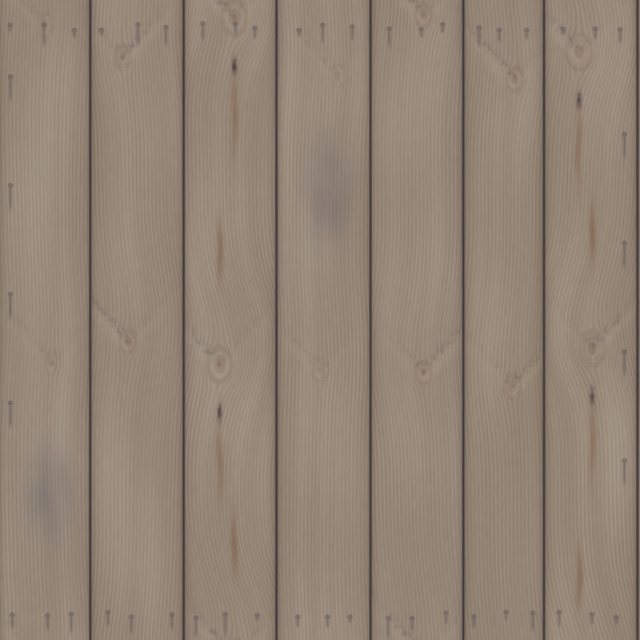
This texture is drawn by a Shadertoy shader. Its source:

```glsl
// Seven weathered vertical planks with fine grain, knots, resin, stains and nails.
const int PLANKS = 7;
const float EDGES[8] = float[8](0.0, 0.145, 0.291, 0.436, 0.583, 0.728, 0.854, 1.0);
const float SEAM_SHIFT = 0.004;
const float SEAM_HALF_WIDTH = 0.0017;
const float GRAIN_LINES = 170.0;
const float GRAIN_CONTRAST = 0.020;
const vec3 WOOD = vec3(0.59, 0.53, 0.475);
const vec3 PALE = vec3(0.68, 0.63, 0.56);
const vec3 TAN = vec3(0.54, 0.475, 0.405);
const vec3 RESIN = vec3(0.49, 0.36, 0.28);
const vec3 STAIN = vec3(0.42, 0.40, 0.41);
const vec3 NAIL = vec3(0.39, 0.36, 0.35);
const vec3 SEAM = vec3(0.27, 0.23, 0.24);

float hash(vec2 p) {
    vec3 q = fract(p.xyx * 0.1031);
    q += dot(q, q.yzx + 33.33);
    return fract((q.x + q.y) * q.z);
}

float corner(vec2 cell, vec2 offset) {
    float angle = 6.2832 * hash(cell);
    return dot(vec2(cos(angle), sin(angle)), offset);
}

// Gradient noise, roughly -0.7 to 0.7
float noise(vec2 p) {
    vec2 i = floor(p), f = p - i, o = vec2(0, 1);
    vec2 u = f * f * f * (f * (f * 6.0 - 15.0) + 10.0);
    return mix(mix(corner(i, f), corner(i + o.yx, f - o.yx), u.x),
               mix(corner(i + o, f - o), corner(i + 1.0, f - 1.0), u.x), u.y);
}

float bell(float x, float width) {
    return exp(-x * x / (width * width));
}

// Nail head with a rust streak running down
float nail(vec2 d, float streak, float px) {
    float head = 1.0 - smoothstep(0.0042 - px, 0.0042 + px, length(d));
    float run = bell(d.x, 0.0026) * smoothstep(-streak, -0.6 * streak, d.y) * step(d.y, 0.0);
    return max(0.6 * head, 0.55 * run);
}

void mainImage(out vec4 fragColor, in vec2 fragCoord) {
    vec2 uv = fragCoord / iResolution.xy;
    float px = 1.0 / iResolution.y;

    // Find the plank; p.x is measured from its centre line
    float x = fract(uv.x + SEAM_SHIFT);
    int plank = 0;
    for (int i = 1; i < PLANKS; i++) if (x >= EDGES[i]) plank = i;
    float left = EDGES[plank], width = EDGES[plank + 1] - left;
    float edge = min(x - left, left + width - x);
    float id = float(plank);
    vec2 p = vec2(x - left - 0.5 * width, uv.y);
    vec2 seed = vec2(17.3, 41.7) * (id + 1.0);
    bool resinous = plank % 4 == 2;
    bool stained = plank % 3 == 0 && !resinous;

    // Knots bend the grain around them
    float across = p.x + 0.006 * noise(p * vec2(8.0, 3.0) + seed);
    float heart = 0.0, pale = 0.0, fleck = 0.0, resin = 0.0, crack = 0.0;
    float mottle = noise(p * vec2(150.0, 110.0) + seed);
    for (int j = 0; j < 2; j++) {
        vec2 key = vec2(id, float(j) + 3.0);
        vec2 centre = vec2((hash(key) - 0.5) * 0.4 * width,
                           0.42 + 0.5 * float(j) + 0.12 * (hash(key + 20.0) - 0.5));
        float strength = stained ? 0.4 : 0.75 + 0.25 * hash(key + 40.0);
        float side = hash(key + 60.0) < 0.6 ? -1.0 : 1.0;
        float radius = resinous ? 0.019 : 0.012;
        vec2 d = p - centre;
        d.y -= round(d.y);
        float e = length(d * vec2(1.0, 0.7));
        float arch = resinous ? 0.045 : 0.018;
        across -= strength * d.x * radius * radius / max(e * e, radius * radius);
        across += strength * side * arch * bell(d.y - 0.04, 0.11);
        across = mix(across, e, strength * (1.0 - smoothstep(0.7 * radius, 1.1 * radius, e)));
        heart += strength * (bell(e, 0.4 * radius) + 0.5 * bell(e - radius, 0.003));
        float sweep = d.y - 1.1 * abs(d.x) + 0.012 + 0.006 * mottle;
        float reach = (d.x * side > 0.0 ? 1.0 : 0.4) * bell(d.x, 0.07) * strength;
        pale += reach * bell(sweep, 0.012) * (0.65 + 0.6 * mottle);
        fleck += reach * bell(sweep - 0.016, 0.010) * max(0.0, 0.3 + 1.5 * mottle);
        if (resinous) {
            float drift = d.x + 0.005 * noise(vec2(uv.y * 14.0, id));
            resin += bell(drift, 0.005) * (bell(d.y - 0.18, 0.045) + 0.8 * bell(d.y + 0.15, 0.06));
            crack += bell(length((d + vec2(0.0, 0.075)) * vec2(1.0, 0.3)) + 0.002 * mottle, 0.0035);
        }
    }

    // Fine lines, faded where they would be too dense to resolve
    float phase = across * GRAIN_LINES;
    float resolved = 1.0 - smoothstep(0.4, 0.9, fwidth(phase));
    float vary = 0.8 + 0.8 * noise(vec2(phase * 0.3, uv.y * 4.0) + seed);
    float lines = sin(6.2832 * phase) * vary * resolved;
    float bands = noise(vec2(across * 45.0, uv.y * 1.5) + seed);
    float fibre = noise(vec2(x * 380.0, uv.y * 45.0));
    float cloud = noise(p * vec2(9.0, 4.0) + seed + 7.0);

    // Wood tone, warmer towards the plank sides
    float tone = 0.6 * cloud + 0.35 * bands + 0.25 * (hash(vec2(id, 9.0)) - 0.5);
    vec3 color = mix(WOOD, tone > 0.0 ? PALE : TAN, min(abs(tone), 1.0));
    color = mix(color, TAN, 0.35 * exp(-edge / 0.016));
    color += GRAIN_CONTRAST * (lines + 0.9 * fibre);
    color = mix(color, PALE, clamp(0.6 * pale, 0.0, 0.8));
    color = mix(color, RESIN, clamp(0.6 * resin + 0.45 * heart, 0.0, 0.75));
    color = mix(color, NAIL, clamp(0.5 * fleck, 0.0, 0.6));
    color = mix(color, SEAM, clamp(0.8 * crack, 0.0, 0.85));

    // Blue-grey weather stains
    if (stained) {
        vec2 d = p - vec2(0.008, 0.23 + 0.157 * id);
        float patchy = 0.65 + 0.7 * noise(p * vec2(35.0, 12.0) + seed);
        color = mix(color, STAIN, clamp(0.7 * patchy * bell(d.x, 0.032) * bell(d.y, 0.065), 0.0, 0.7));
    }

    // Nail rows at both ends, and along the outer sides
    float nails = 0.0;
    for (int k = 0; k < 6; k++) {
        vec2 key = vec2(id + 11.0, float(k) + 5.0);
        vec2 at = vec2((float(k % 3) - 1.0 + 0.4 * (hash(key) - 0.5)) * 0.32 * width,
                       (k < 3 ? 0.958 : 0.038) + 0.012 * (hash(key + 9.0) - 0.5));
        nails = max(nails, nail(p - at, 0.01 + 0.03 * hash(key + 30.0), px));
    }
    if (plank % (PLANKS - 1) == 0) for (int k = 0; k < 4; k++) {
        float side = plank == 0 ? -1.0 : 1.0;
        vec2 at = vec2(side * 0.36 * width, 0.835 - 0.17 * float(k) - 0.045 * side);
        nails = max(nails, nail(p - at, 0.045, px));
    }
    color = mix(color, NAIL, nails);

    // Shaded seam between planks
    color *= 1.0 - 0.22 * exp(-edge / 0.005);
    color = mix(SEAM, color, smoothstep(SEAM_HALF_WIDTH - px, SEAM_HALF_WIDTH + px, edge));
    fragColor = vec4(color, 1.0);
}
```
